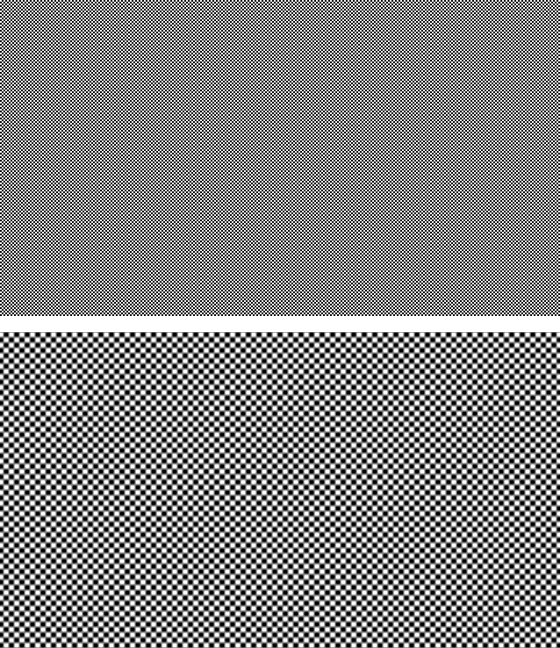
Top: the whole. Bottom: its middle third, enlarged.
Write a Shadertoy shader that draws this pattern.

```glsl
// Fine black and white checkerboard with softly blended cell borders.
#define CELLS_DOWN 180.0
#define EDGE_GAIN 1.28
#define DARK vec3(0.0)
#define LIGHT vec3(1.0)

const float PI = 3.14159265;

// Positive on even cells and negative on odd cells, along each axis.
vec2 alternatingWave(vec2 cellPos) {
    return EDGE_GAIN * sin(PI * mod(cellPos, 2.0));
}

// Signed checker value: -1 on dark cells, +1 on light cells.
float checker(vec2 cellPos) {
    vec2 wave = alternatingWave(cellPos);
    float columns = clamp(wave.x, -1.0, 1.0);
    return clamp(-columns * wave.y, -1.0, 1.0);
}

void mainImage(out vec4 fragColor, in vec2 fragCoord) {
    // Square cells, counted from the lower left corner.
    vec2 cellPos = fragCoord / iResolution.y * CELLS_DOWN;

    float lightness = 0.5 + 0.5 * checker(cellPos);
    fragColor = vec4(mix(DARK, LIGHT, lightness), 1.0);
}
```
